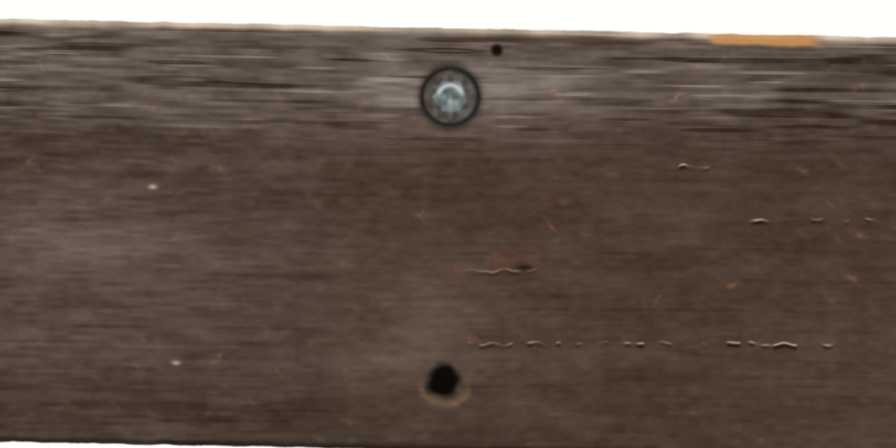
Write a WebGL 1 fragment shader that draws this texture.

```glsl
precision highp float;
// A weathered wooden plank on white, with a washer and bolt above a drilled hole.
// Stretched value noise makes the grain; soft ellipses tint the broad patches,
// and distance functions place the edges, hardware, holes, chips and scratches.
uniform vec2 u_resolution;

float hash(vec2 p) {
  return fract(sin(dot(p, vec2(127.1, 311.7))) * 43758.5453);
}

float noise(vec2 p) {
  vec2 i = floor(p), f = fract(p);
  f = f * f * (3.0 - 2.0 * f);
  return mix(mix(hash(i), hash(i + vec2(1.0, 0.0)), f.x),
             mix(hash(i + vec2(0.0, 1.0)), hash(i + vec2(1.0, 1.0)), f.x), f.y);
}

float fbm(vec2 p) {
  float sum = 0.0, amp = 0.5;
  for (int i = 0; i < 4; i++) {
    sum += amp * noise(p);
    p = p * 2.03 + 17.3;
    amp *= 0.5;
  }
  return sum;
}

// Soft elliptical spot: 1 at the centre, fading with the given radii.
float spot(vec2 p, vec2 centre, vec2 radii) {
  vec2 d = (p - centre) / radii;
  return exp(-dot(d, d));
}

float disc(float dist, float radius, float soft) {
  return 1.0 - smoothstep(radius - soft, radius + soft, dist);
}

float ring(float dist, float radius, float width) {
  float d = (dist - radius) / width;
  return exp(-d * d);
}

// Sparse, wavering scratch between two x positions, with a faint shadow.
float scratch(vec2 p, float y, float x0, float x1, float seed) {
  float wave = 0.010 * (noise(vec2(p.x * 40.0, seed)) - 0.5);
  float line = ring(p.y, y + wave, 0.003) - 0.4 * ring(p.y, y + wave - 0.007, 0.004);
  float span = smoothstep(x0 - 0.01, x0 + 0.01, p.x) * (1.0 - smoothstep(x1 - 0.01, x1 + 0.01, p.x));
  float breaks = noise(vec2(p.x * 65.0, seed + 5.0)) * (0.4 + noise(vec2(p.x * 9.0, seed + 8.0)));
  return line * span * smoothstep(0.25, 0.95, breaks);
}

vec3 plank(vec2 p) {
  vec2 g = vec2(p.x, p.y + 0.021 * p.x * p.y);
  g.y += 0.012 * (noise(p * vec2(2.0, 5.0)) - 0.5);
  float upper = smoothstep(0.64, 0.82, g.y);
  float left = 1.0 - smoothstep(0.3, 0.95, p.x);
  float broad = fbm(g * vec2(2.0, 9.0)) - 0.47;
  float medium = noise(g * vec2(6.0, 52.0)) - 0.5;
  float fine = noise(g * vec2(16.0, 118.0) + 31.0) - 0.5;
  float mottle = fbm(p * vec2(13.0, 24.0) + 5.0) - 0.47;
  float speck = fbm(p * vec2(42.0, 65.0)) - 0.47;

  // Broad light and dark areas.
  float light = 0.243 + 0.075 * upper + 0.015 * left + 0.07 * broad;
  light += 0.06 * mottle + 0.07 * speck;
  light += 0.07 * spot(p, vec2(0.16, 0.45), vec2(0.32, 0.10));
  light += 0.12 * spot(p, vec2(0.87, 0.79), vec2(0.14, 0.05));
  light += 0.13 * spot(p, vec2(1.15, 0.79), vec2(0.16, 0.06));
  light += 0.08 * spot(p, vec2(0.97, 0.29), vec2(0.09, 0.07));
  light += 0.05 * spot(p, vec2(0.85, 0.18), vec2(0.16, 0.04));
  light += 0.03 * spot(p, vec2(0.1, 0.25), vec2(0.35, 0.06));
  light -= 0.04 * spot(p, vec2(0.25, 0.70), vec2(0.35, 0.05));
  light -= 0.05 * spot(p, vec2(0.40, 0.08), vec2(0.40, 0.05));
  light -= 0.03 * spot(p, vec2(1.70, 0.70), vec2(0.35, 0.05));

  // Grain is strongest along the top and at the left.
  float strength = 0.25 + 0.80 * upper + 0.40 * left;
  light += strength * (0.055 * medium + 0.095 * fine);
  float groove = smoothstep(0.60, 0.85, noise(g * vec2(5.0, 85.0) + 8.0));
  light -= (0.10 * upper + 0.015) * groove;
  light += 0.11 * upper * smoothstep(0.70, 0.95, noise(g * vec2(7.0, 95.0) + 57.0));
  float warm = (1.0 - upper) * (1.0 - 0.6 * left);
  vec3 color = light + mix(vec3(0.058, 0.008, -0.025), vec3(0.062, 0.002, -0.036), warm);
  float red = spot(p, vec2(1.16, 0.41), vec2(0.16, 0.035)) + 0.6 * spot(p, vec2(1.25, 0.54), vec2(0.06, 0.06));
  return color + vec3(0.07, 0.01, -0.01) * red * smoothstep(0.4, 0.7, fbm(g * vec2(18.0, 45.0)));
}

// Faint slanted rust chips, one per chosen cell, broken up by noise.
float chips(vec2 p, float scale, float rarity) {
  vec2 cell = floor(p * scale);
  vec2 q = p - (cell + 0.3 + 0.4 * vec2(hash(cell), hash(cell + 9.0))) / scale;
  q.y += q.x * (2.0 * hash(cell + 4.0) - 1.0);
  return step(rarity, hash(cell + 23.0)) * spot(q, vec2(0.0), vec2(0.015, 0.008)) * noise(p * 110.0);
}

vec3 addBolt(vec3 color, vec2 p, float px) {
  float d = length(p);
  color *= 1.0 - 0.3 * disc(d, 0.074, 0.012);
  vec3 washer = vec3(0.33, 0.31, 0.29) + 0.14 * (noise(p * 90.0) - 0.5);
  color = mix(color, washer, disc(d, 0.066, 2.0 * px));
  color = mix(color, vec3(0.12, 0.11, 0.10), 0.8 * ring(d, 0.063, 0.006));
  float hexDist = max(abs(p.x) * 0.866 + abs(p.y) * 0.5, abs(p.y));
  vec3 head = vec3(0.42, 0.45, 0.45) + 1.6 * p.y + 0.3 * (noise(p * 75.0) - 0.5);
  color = mix(color, head, disc(hexDist, 0.034, 2.0 * px));
  float glint = ring(d, 0.026, 0.006) * smoothstep(-0.005, 0.015, p.y);
  glint += 0.6 * spot(p, vec2(0.0, -0.008), vec2(0.006, 0.014));
  return mix(color, vec3(0.80, 0.84, 0.83), 0.8 * min(glint, 1.0));
}

void main() {
  vec2 p = gl_FragCoord.xy / u_resolution.y;
  float px = 1.0 / u_resolution.y;
  vec3 color = plank(p);

  // Chips, pale scratches and the central crack.
  color += vec3(0.17, 0.10, 0.05) * (chips(p, 7.0, 0.75) + 0.4 * chips(p + 3.1, 13.0, 0.6));
  float pale = scratch(p, 0.234, 1.05, 1.86, 2.0) + scratch(p, 0.508, 1.66, 1.98, 7.0);
  pale += scratch(p, 0.628, 1.51, 1.58, 4.0) + 0.5 * scratch(p, 0.396, 1.0, 1.2, 12.0);
  pale += spot(p, vec2(0.341, 0.583), vec2(0.010, 0.006)) + spot(p, vec2(0.393, 0.19), vec2(0.010, 0.006));
  color += vec3(0.34, 0.32, 0.29) * pale;
  color *= 1.0 - 0.5 * spot(p, vec2(1.17, 0.403), vec2(0.018, 0.006));

  // Drilled hole, its worn rim, and the small nail hole.
  vec2 holePos = p - vec2(0.99, 0.148);
  float holeDist = length(holePos) + 0.014 * (noise(p * 45.0) - 0.5);
  color += vec3(0.10, 0.08, 0.05) * ring(holeDist, 0.054, 0.008) * smoothstep(0.03, -0.04, holePos.y);
  color = mix(color, vec3(0.05, 0.04, 0.035), disc(holeDist, 0.034, 0.012));
  color = mix(color, vec3(0.08, 0.06, 0.05), disc(length(p - vec2(1.109, 0.888)), 0.012, 0.007));
  color = addBolt(color, p - vec2(1.005, 0.784), px);

  // Pale top lip with a raw orange strip, then the white surround.
  float rough = 0.005 * (fbm(vec2(p.x * 30.0, 3.0)) - 0.5);
  float top = 0.958 - 0.021 * p.x + rough;
  float bottom = 0.015 - 0.020 * p.x + rough;
  float lip = 0.5 + 0.5 * noise(vec2(p.x * 14.0, 6.0));
  color = mix(color, vec3(0.86, 0.78, 0.69), lip * ring(p.y, top - 0.003, 0.011));
  float strip = smoothstep(1.57, 1.60, p.x) * (1.0 - smoothstep(1.80, 1.85, p.x));
  float stripEdge = top - 0.027 + 0.012 * noise(vec2(p.x * 35.0, 9.0));
  color = mix(color, vec3(0.80, 0.57, 0.34), 0.85 * strip * smoothstep(stripEdge - 0.006, stripEdge + 0.006, p.y));
  color *= 1.0 - 0.4 * ring(p.y, bottom + 0.004, 0.008);
  float soft = 1.5 * px;
  float inside = smoothstep(-soft, soft, top - p.y) * smoothstep(-soft, soft, p.y - bottom);
  gl_FragColor = vec4(mix(vec3(1.0, 1.0, 0.99), clamp(color, 0.0, 1.0), inside), 1.0);
}
```
